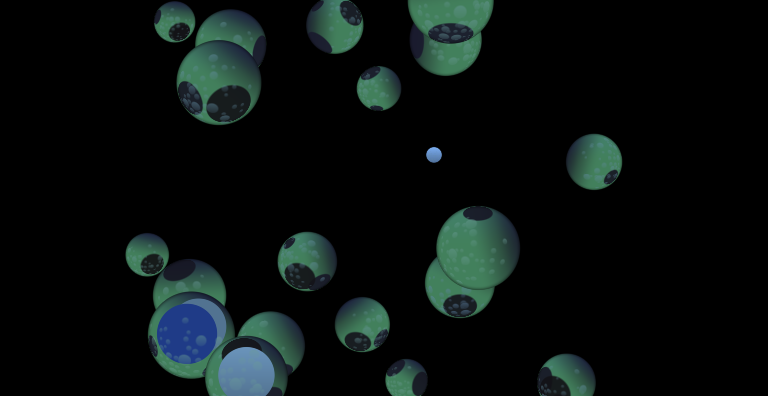
Give the GLSL for this background, as a WebGL 2 fragment shader.

```glsl
#version 300 es
precision highp float;
// Glossy green spheres scattered on black, with dark and pale reflections.

uniform vec2 u_resolution;
out vec4 fragColor;

const float PI = 3.14159;
const int SPHERE_COUNT = 20;
const int BEAD = 1;            // index of the tiny pale sphere
const int PALE_SPHERE = 2;     // sphere holding a pale reflection
const int BLUE_SPHERE = 18;    // sphere holding a blue reflection
const float SPREAD_LEFT = -0.64;
const float SPREAD_RIGHT = 0.60;
const float RADIUS_MIN = 0.045;
const float RADIUS_MAX = 0.116;
const float BEAD_RADIUS = 0.02;
const float COMPANION_GAP = 0.10;
const float DARK_CHANCE = 0.55;
const float BUBBLE_OPACITY = 0.42;

const vec3 GREEN = vec3(0.26, 0.50, 0.36);
const vec3 DEEP_GREEN = vec3(0.17, 0.29, 0.24);
const vec3 NAVY = vec3(0.11, 0.13, 0.19);
const vec3 SOOT = vec3(0.07, 0.07, 0.08);
const vec3 DUSK = vec3(0.10, 0.10, 0.18);
const vec3 PALE_BLUE = vec3(0.38, 0.53, 0.67);
const vec3 BEAD_BLUE = vec3(0.44, 0.62, 0.86);
const vec3 ROYAL_BLUE = vec3(0.12, 0.23, 0.53);
const vec3 MIST = vec3(0.42, 0.62, 0.57);

vec2 hash2(vec2 p) {
    vec3 q = fract(p.xyx * vec3(0.1031, 0.1030, 0.0973));
    q += dot(q, q.yzx + 33.33);
    return fract((q.xx + q.yz) * q.zy);
}

vec2 direction(float angle) { return vec2(cos(angle), sin(angle)); }

// Smooth coverage of a disc.
float disc(vec2 p, vec2 center, float radius, float blur) {
    return 1.0 - smoothstep(-blur, blur, length(p - center) - radius);
}

// Quasi-random centre, denser at top and bottom; every fourth sphere is a companion.
vec2 sphereCenter(int i) {
    bool companion = i % 4 == 3;
    float host = float(companion ? i - 1 : i);
    vec2 uv = fract(host * vec2(0.6180, 0.5698));
    vec2 center = vec2(mix(SPREAD_LEFT, SPREAD_RIGHT, uv.x), 0.5 - 0.5 * cos(PI * uv.y));
    return companion ? center + COMPANION_GAP * direction(2.4 * float(i)) : center;
}

float sphereRadius(int i) {
    if (i == BEAD) return BEAD_RADIUS;
    return mix(RADIUS_MIN, RADIUS_MAX, fract(float(i) * 0.7549 + 0.33));
}

// One cellular layer of small round reflections, gathered around a focus.
float bubbles(vec2 q, vec2 focus, float scale, float seed, float blur) {
    vec2 cell = floor(q * scale);
    vec2 id = cell + seed * 17.0;
    vec2 h = hash2(id);
    float radius = mix(0.16, 0.40, h.x);
    vec2 center = 0.5 + (0.5 - radius) * (2.0 * hash2(id + 5.3) - 1.0);
    vec2 local = q * scale - cell;
    float present = step(h.y, 1.0 - 1.25 * length((cell + center) / scale - focus));
    float sheen = 0.75 + 0.4 * (local.y - center.y) / radius;
    return present * sheen * disc(local, center, radius, blur * scale);
}

vec3 shadeSphere(int i, vec2 p, float blur) {
    float seed = float(i);
    float z = sqrt(max(1.0 - dot(p, p), 0.0));
    vec2 q = p / (1.0 + z);    // stereographic: reflections narrow at the rim
    vec2 traits = hash2(vec2(seed, 3.7));
    vec2 lit = direction(mix(-3.3, 0.2, traits.x));

    // Body gradient
    float facing = dot(p, lit);
    vec3 color = mix(NAVY, DEEP_GREEN, smoothstep(-1.1, -0.45, facing));
    color = mix(color, GREEN, smoothstep(-0.75, 0.15, facing));
    color.b += 0.05 * smoothstep(0.0, 0.9, p.y);
    if (i == BEAD) color = BEAD_BLUE * (0.9 + 0.2 * p.y);

    // Large dark reflections
    for (int j = 0; j < 3 && i != BEAD; j++) {
        vec2 a = hash2(vec2(seed, 11.0 + float(j)));
        vec2 b = hash2(vec2(seed + 31.0, float(j)));
        vec2 center = mix(0.35, 0.75, a.y) * direction(2.0 * PI * a.x);
        float cover = step(b.x, DARK_CHANCE) * disc(q, center, mix(0.16, 0.42, b.y), blur);
        color = mix(color, mix(SOOT, DUSK, a.y), 0.92 * cover);
    }

    // Coloured reflections
    if (i == PALE_SPHERE)
        color = mix(color, PALE_BLUE * (0.95 + 0.2 * p.y), disc(p, vec2(0.0, 0.05), 0.68, blur));
    if (i == BLUE_SPHERE) {
        color = mix(color, 0.85 * PALE_BLUE, disc(p, vec2(0.16, 0.20), 0.64, blur));
        color = mix(color, ROYAL_BLUE, disc(p, vec2(-0.10, 0.03), 0.69, blur));
    }

    // Small pale reflections
    vec2 focus = 0.40 * lit;
    float glints = max(bubbles(q, focus, 4.5, seed, blur),
                       0.8 * bubbles(q + 0.37, focus + 0.37, 8.0, seed + 40.0, blur));
    color = mix(color, mix(MIST, PALE_BLUE, traits.y), BUBBLE_OPACITY * glints);

    // Dim silhouette
    return color * mix(0.5, 1.0, smoothstep(0.0, 0.45, z));
}

void main() {
    vec2 position = (gl_FragCoord.xy - vec2(0.5 * u_resolution.x, 0.0)) / u_resolution.y;
    float pixel = 1.0 / u_resolution.y;
    vec3 color = vec3(0.0);

    // Back to front: low indices lie nearest
    for (int i = SPHERE_COUNT; i >= 1; i--) {
        float radius = sphereRadius(i);
        vec2 offset = position - sphereCenter(i);
        float cover = disc(offset, vec2(0.0), radius, 0.7 * pixel);
        if (cover > 0.0)
            color = mix(color, shadeSphere(i, offset / radius, 0.6 * pixel / radius), cover);
    }
    fragColor = vec4(color, 1.0);
}
```
